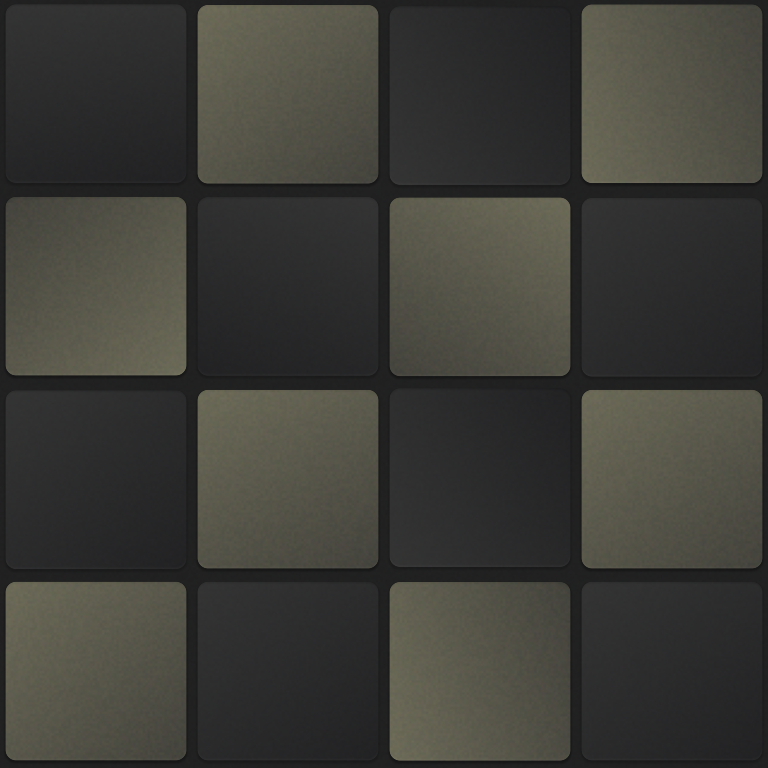
A WebGL 1 fragment shader for this pattern:

```glsl
precision highp float;

uniform vec2 u_resolution;

const float GRID = 4.0;
const float GRAIN_CELLS = 320.0;
const vec2 TILE_HALF = vec2(0.471, 0.465);
const float CORNER = 0.055;

const vec3 GROUT = vec3(0.128, 0.128, 0.129);
const vec3 SHADOW = vec3(0.085, 0.085, 0.086);
const vec3 DARK_LOW = vec3(0.132, 0.132, 0.138);
const vec3 DARK_HIGH = vec3(0.204, 0.204, 0.204);
const vec3 OLIVE_LOW = vec3(0.265, 0.262, 0.236);
const vec3 OLIVE_HIGH = vec3(0.425, 0.418, 0.346);

vec3 hash3(vec2 p) {
  vec3 q = fract(p.xyx * vec3(0.1031, 0.1030, 0.0973));
  q += dot(q, q.yxz + 33.33);
  return fract((q.xxy + q.yzz) * q.zyx);
}

// Colored value noise that wraps after a whole number of cells
vec3 wrappedNoise(vec2 uv, float cells) {
  vec2 p = uv * cells;
  vec2 i = floor(p);
  vec2 f = fract(p);
  f = f * f * (3.0 - 2.0 * f);
  vec2 a = mod(i, cells);
  vec2 b = mod(i + 1.0, cells);
  vec3 low = mix(hash3(a), hash3(vec2(b.x, a.y)), f.x);
  vec3 high = mix(hash3(vec2(a.x, b.y)), hash3(b), f.x);
  return mix(low, high, f.y) - 0.5;
}

float roundedBox(vec2 p, vec2 halfSize, float radius) {
  vec2 d = abs(p) - halfSize + radius;
  return length(max(d, 0.0)) + min(max(d.x, d.y), 0.0) - radius;
}

float coverage(float dist, float pixel) {
  return 1.0 - smoothstep(-0.5 * pixel, 0.5 * pixel, dist);
}

vec4 indexMask(float index) {
  return 1.0 - step(0.5, abs(vec4(0.0, 1.0, 2.0, 3.0) - index));
}

// Direction of the light on each tile, in degrees, rows from the bottom up
float lightAngle(vec2 cell) {
  mat4 angles = mat4(
    135.0, 128.0, 195.0, 130.0,
    130.0, 122.0, 205.0, 130.0,
    -50.0, 75.0, 62.0, 132.0,
    100.0, 130.0, 205.0, 198.0);
  return radians(dot(angles * indexMask(cell.y), indexMask(cell.x)));
}

// Linear ramp from 0 to 1 across a box along the given angle
float boxRamp(vec2 p, vec2 halfSize, float angle) {
  vec2 dir = vec2(cos(angle), sin(angle));
  return clamp(0.5 + 0.5 * dot(p, dir) / dot(abs(dir), halfSize), 0.0, 1.0);
}

vec3 tileColor(vec2 p, vec2 cell, float olive) {
  float light = boxRamp(p, TILE_HALF, lightAngle(cell));
  vec3 dark = mix(DARK_LOW, DARK_HIGH, light);
  return mix(dark, mix(OLIVE_LOW, OLIVE_HIGH, light), olive);
}

void main() {
  vec2 uv = gl_FragCoord.xy / u_resolution;
  float pixel = GRID / min(u_resolution.x, u_resolution.y);
  vec2 cell = floor(uv * GRID);
  float olive = 1.0 - mod(cell.x + cell.y, 2.0);

  // Each tile sits at a slightly different height
  float lift = 0.013 - 0.012 * hash3(cell + 7.0).x;
  vec2 p = fract(uv * GRID) - vec2(0.5, 0.5 + lift);
  float dist = roundedBox(p, TILE_HALF, CORNER);
  float inside = coverage(dist, pixel);

  // Grout with a soft shadow below the tile
  float shadowDist = roundedBox(p + vec2(0.0, 0.009), TILE_HALF, CORNER);
  float shadow = 1.0 - smoothstep(-0.004, 0.016, shadowDist);
  vec3 color = mix(GROUT, SHADOW, shadow * mix(0.55, 0.9, olive));

  // Tile face with a lit upper rim and a dim lower rim
  vec3 face = tileColor(p, cell, olive);
  float rimWidth = 0.008;
  float above = roundedBox(p + vec2(0.0, rimWidth), TILE_HALF, CORNER);
  float below = roundedBox(p - vec2(0.0, rimWidth), TILE_HALF, CORNER);
  face += 0.022 * smoothstep(-rimWidth, rimWidth, below);
  face -= 0.02 * smoothstep(-rimWidth, rimWidth, above);
  color = mix(color, face, inside);

  // Fine grain, stronger on the olive tiles
  vec3 grain = wrappedNoise(uv, GRAIN_CELLS);
  grain = mix(vec3(grain.x), grain, 0.6);
  color += grain * mix(0.012, 0.034, olive * inside);

  gl_FragColor = vec4(color, 1.0);
}
```
